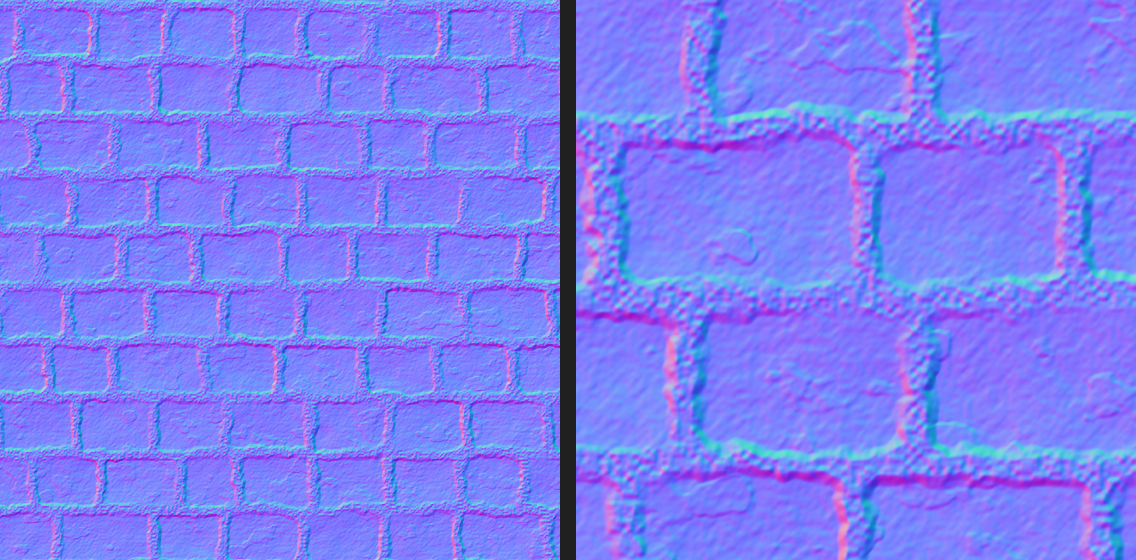
Left: the whole. Right: its middle third, enlarged.
Write a Shadertoy shader that draws this texture map.

```glsl
float hash(vec2 p) {
    return fract(sin(dot(p, vec2(127.1, 311.7))) * 43758.5453);
}

float noise(vec2 p) {
    vec2 i = floor(p), f = fract(p);
    f = f * f * f * (f * (f * 6.0 - 15.0) + 10.0);
    return mix(mix(hash(i), hash(i + vec2(1, 0)), f.x),
               mix(hash(i + vec2(0, 1)), hash(i + vec2(1, 1)), f.x), f.y);
}

float fbm(vec2 p) {
    float sum = 0.0, amp = 0.5;
    for (int i = 0; i < 4; i++) {
        sum += amp * noise(p);
        p = mat2(0.8, 0.6, -0.6, 0.8) * p * 2.03 + 17.3;
        amp *= 0.5;
    }
    return sum;
}

// Position of a vertical joint, in brick widths
float jointAt(float index, float row) {
    return index + 0.22 * (hash(vec2(index, row + 40.0)) - 0.5);
}

// Surface height; one unit is one course of bricks, y runs downward
float wallHeight(vec2 p) {
    // Uneven, hand-cut outlines
    vec2 warped = p
        + 0.09 * (vec2(noise(p * 1.9), noise(p * 1.9 + 31.0)) - 0.5)
        + 0.05 * (vec2(noise(p * 6.0 + 9.0), noise(p * 6.0 + 57.0)) - 0.5);

    // Staggered courses: seven bricks across, eight in the tighter ones
    float row = floor(warped.y);
    float count = mod(row, 8.0) < 0.5 ? 8.0 : 7.0;
    float width = 10.0 / count;
    float shift = mix(0.47, 0.9, mod(row, 2.0)) + 0.2 * (hash(vec2(row, 3.0)) - 0.5);
    float s = warped.x / width - shift;
    float column = floor(s);
    if (s < jointAt(column, row)) column -= 1.0;
    else if (s > jointAt(column + 1.0, row)) column += 1.0;
    float left = jointAt(column, row), right = jointAt(column + 1.0, row);
    vec2 brick = vec2(column, row);

    // Rounded box distance to the brick
    vec2 local = vec2((s - 0.5 * (left + right)) * width, fract(warped.y) - 0.5);
    vec2 halfSize = vec2(0.5 * (right - left) * width - 0.08,
                         0.435 - 0.025 * hash(brick + 5.0));
    float radius = 0.06 + 0.12 * hash(brick + 11.0);
    vec2 q = abs(local) - halfSize + radius;
    float d = length(max(q, 0.0)) + min(max(q.x, q.y), 0.0) - radius;
    d += 0.04 * (noise(p * 14.0) - 0.5);
    float face = smoothstep(0.035, -0.045, d);

    // Pillowed face with a slight individual tilt; some edges stand prouder
    vec2 tilt = vec2(hash(brick + 21.0), hash(brick + 33.0)) - 0.5;
    float h = 0.025 + 0.018 * noise(p * 2.3 + 61.0);
    h -= 0.12 * local.y * local.y + 0.015 * local.x * local.x;
    h += 0.07 * dot(tilt, local) + 0.035 * fbm(p * 2.6 + 7.0 * brick);

    // Fine diagonal grain, horizontal tooling and flaked patches
    h += 0.005 * noise(vec2((p.x + p.y) * 19.0, (p.x - p.y) * 9.0));
    h += 0.005 * hash(brick + 47.0) * noise(p * vec2(4.0, 24.0));
    h -= 0.011 * smoothstep(0.56, 0.66, fbm(p * vec2(2.6, 3.4) + 13.0 * brick));

    // Gritty mortar
    float mortar = 0.019 * noise(p * 29.0) + 0.012 * noise(p * 15.0 + 4.0) - 0.015;
    return mix(mortar, h, face) + 0.0035 * noise(p * 33.0 + 8.0);
}

void mainImage(out vec4 fragColor, in vec2 fragCoord) {
    vec2 uv = fragCoord / iResolution.xy;
    vec2 p = vec2(uv.x, 1.0 - uv.y) * 10.0 - vec2(0.0, 0.1);

    // Central differences give the slope
    vec2 e = vec2(0.01, 0.0);
    vec2 slope = vec2(wallHeight(p + e.xy) - wallHeight(p - e.xy),
                      wallHeight(p + e.yx) - wallHeight(p - e.yx)) / (2.0 * e.x);
    slope.x -= 0.3 * slope.y;

    // Encode the tangent-space normal
    vec3 normal = normalize(vec3(-slope, 1.0));
    fragColor = vec4(0.5 + 0.5 * normal - vec3(0.005, 0.0, 0.005), 1.0);
}
```
